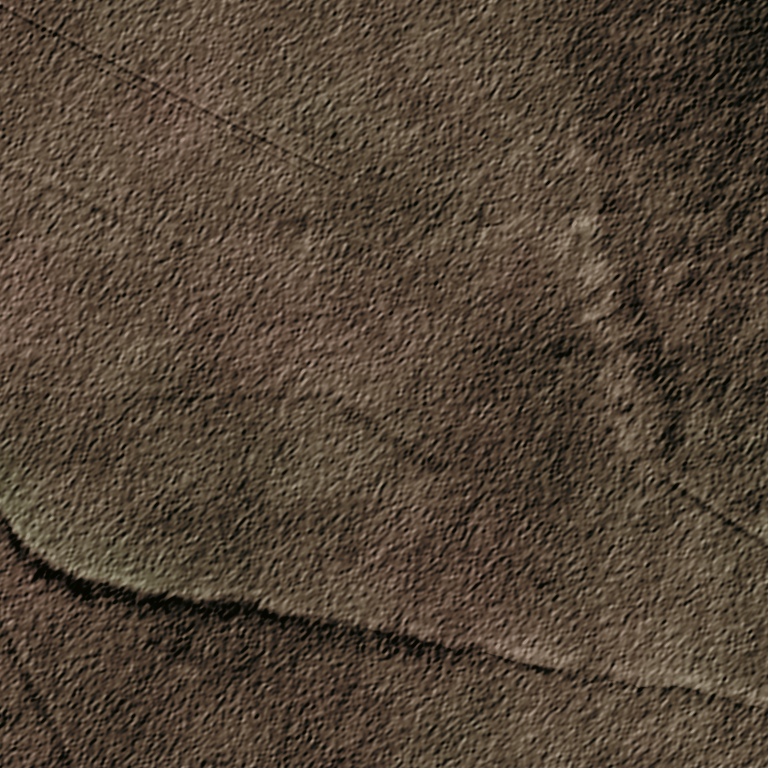
A WebGL 2 fragment shader for this texture:

```glsl
#version 300 es
precision highp float;
// Weathered brown rock: fine slanted grain, a long dark ledge, a worn crack, scratches and pits.

uniform vec2 u_resolution;
out vec4 fragColor;

float hash(vec2 p) {
    vec3 q = fract(p.xyx * 0.1031);
    q += dot(q, q.yzx + 33.33);
    return fract((q.x + q.y) * q.z);
}

float noise(vec2 p) {
    vec2 cell = floor(p), f = fract(p);
    f = f * f * (3.0 - 2.0 * f);
    float low = mix(hash(cell), hash(cell + vec2(1, 0)), f.x);
    float high = mix(hash(cell + vec2(0, 1)), hash(cell + vec2(1, 1)), f.x);
    return mix(low, high, f.y);
}

// Layered noise centred on zero
float fbm(vec2 p) {
    float sum = 0.0, amplitude = 0.5;
    for (int i = 0; i < 5; i++) {
        sum += amplitude * (noise(p) - 0.5);
        p = mat2(1.6, 1.2, -1.2, 1.6) * p + 17.3;
        amplitude *= 0.5;
    }
    return sum;
}

float bell(float x) { return exp(-x * x); }

// Surface height: two crossing layers of short diagonal grain, plus lumps
float grainHeight(vec2 p, float lumpiness) {
    vec2 steep = mat2(0.57, -0.82, 0.82, 0.57) * p + 3.0;
    vec2 shallow = mat2(0.77, -0.64, 0.64, 0.77) * p + 5.0;
    steep += 0.004 * noise(p * 60.0);
    float h = noise(steep * vec2(140, 215)) + 0.8 * noise(shallow * vec2(170, 270));
    return h + lumpiness * noise(p * 36.0 + 9.0) + 0.45 * noise(p * 80.0 + 21.0);
}

// Straight groove with a dark core and a lit rim on its left side
float groove(vec2 p, vec2 a, vec2 b, float width) {
    vec2 along = b - a;
    float len = length(along);
    vec2 dir = along / len;
    vec2 r = p - a;
    float t = dot(r, dir) / len;
    float d = (dir.x * r.y - dir.y * r.x) / width;
    float ends = smoothstep(-0.03, 0.08, t) * (1.0 - smoothstep(0.85, 1.03, t));
    return ends * (0.6 * bell(d - 1.9) - bell(d));
}

void main() {
    vec2 p = gl_FragCoord.xy / u_resolution;
    float broad = fbm(p * 4.0 + 5.0);
    float rough = fbm(p * 22.0 + 31.0);
    float chips = fbm(p * 55.0 + 8.0);
    vec2 warped = p + 0.008 * vec2(fbm(p * 14.0), fbm(p * 14.0 + 50.0));

    // Grain lit from the upper left
    float lumpiness = 0.8 + 2.0 * smoothstep(0.68, 0.85, p.x) * bell((p.y - 0.58) / 0.28);
    float lit = grainHeight(p, lumpiness)
              - grainHeight(p + vec2(-0.0024, 0.0021), lumpiness);
    float tone = 1.2 * lit;

    // Broad light and stains
    tone += 0.85 * broad + 0.55 * rough + 0.25 * chips;
    tone += 0.34 * exp(-6.0 * dot(p - vec2(0.2, 0.75), p - vec2(0.2, 0.75)));
    tone -= 0.36 * smoothstep(0.62, 1.0, p.x) * smoothstep(0.3, 0.9, p.y);
    tone -= 0.24 * smoothstep(0.55, 0.0, p.x) * smoothstep(0.26, 0.12, p.y);
    tone -= 0.18 * bell((p.x - 0.68) / 0.14) * bell((p.y - 0.42) / 0.2);
    tone -= 0.20 * bell(p.x / 0.35) * bell((p.y - 0.45) / 0.07);

    // Long ledge: chipped lip above, ragged shadow thinning to the right
    float ledge = p.y - 0.262 + 0.19 * p.x - 0.06 * exp(-25.0 * p.x)
                + 0.03 * fbm(p * 9.0 + 12.0) + 0.025 * rough + 0.012 * chips;
    float shadowWidth = mix(0.013, 0.0045, smoothstep(0.4, 0.65, p.x)) * (1.0 + 2.5 * rough);
    float reach = ledge > 0.0 ? 0.6 : 1.4;
    float shadow = bell(ledge / (max(shadowWidth, 0.002) * reach));
    tone -= shadow * max(0.0, 0.75 + 2.5 * chips + 1.5 * rough) * mix(1.0, 0.75, p.x);
    tone -= 0.25 * bell((ledge + 0.012) / 0.02) * smoothstep(0.8, 0.4, p.x);
    tone += 0.32 * bell((ledge - 0.016) / 0.012) * (1.0 + 3.0 * rough + 2.0 * chips);
    float bank = smoothstep(0.0, 0.02, ledge) * smoothstep(0.14, 0.02, ledge);
    tone += 0.17 * bank;

    // Worn crack descending on the right, broken into patches
    float crack = p.x - 0.77 - 0.22 * (0.83 - p.y)
                + 0.05 * fbm(p * 8.0 + 70.0) + 0.07 * rough + 0.02 * chips;
    float span = smoothstep(0.34, 0.44, p.y) * smoothstep(1.0, 0.75, p.y);
    tone -= span * max(0.0, 0.36 + 2.0 * rough + chips) * bell((crack - 0.012) / 0.022);
    tone += span * max(0.0, 0.22 + 2.0 * rough + chips) * bell((crack + 0.03) / 0.026);
    tone += 0.6 * groove(warped, vec2(0.865, 0.375), vec2(1.03, 0.265), 0.0045);

    // Main scratches and soft wrinkles
    tone += 0.55 * groove(warped, vec2(-0.03, 1.005), vec2(0.47, 0.755), 0.0026);
    tone += 0.30 * groove(p, vec2(0.1, 0.925), vec2(0.44, 0.755), 0.002);
    tone -= 0.55 * groove(p, vec2(0.34, 0.832), vec2(0.66, 1.01), 0.0024);
    tone += 0.30 * groove(warped, vec2(-0.03, 0.795), vec2(0.27, 0.665), 0.005);
    tone += 0.20 * groove(warped, vec2(-0.03, 0.485), vec2(0.46, 0.482), 0.006);
    tone += 0.24 * groove(warped, vec2(0.42, 0.488), vec2(0.58, 0.38), 0.010);
    tone += 0.40 * groove(warped, vec2(-0.01, 0.21), vec2(0.1, -0.02), 0.007);

    // Scattered faint scratches and pits
    for (int i = 0; i < 12; i++) {
        vec2 seed = vec2(float(i) * 7.0 + 2.0, 13.0);
        vec2 center = vec2(hash(seed), hash(seed + 41.0));
        float slope = hash(seed + 5.0) < 0.4 ? -0.5 : 0.75;
        vec2 halfSpan = vec2(1.0, slope) * mix(0.04, 0.12, hash(seed + 8.0));
        tone -= 0.2 * groove(p, center - halfSpan, center + halfSpan, 0.002);

        vec2 pit = warped - vec2(hash(seed + 90.0), hash(seed + 120.0));
        float radius = mix(0.007, 0.016, hash(seed + 150.0));
        tone -= 0.5 * bell(length(pit) / radius);
        tone += 0.45 * bell(length(pit - radius * vec2(0.5, -1.6)) / (0.75 * radius));
    }

    // Brown ramp with a soft floor, greener in damp places and redder in stains
    float light = 0.24 * (1.0 + tone);
    float level = min(0.02 + 0.49 * (light + sqrt(light * light + 0.002)), 0.58);
    vec3 color = vec3(level + 0.065 * smoothstep(0.06, 0.26, level), level,
                      level - 0.02 - 0.05 * smoothstep(0.08, 0.32, level));
    float damp = bank * smoothstep(0.55, 0.1, p.x) + 0.7 * smoothstep(0.8, 1.0, p.x) * p.y;
    float tint = clamp(0.8 * fbm(p * 5.0 + 83.0) - 0.4 * damp, -0.4, 0.3);
    color *= 1.0 + tint * vec3(0.12, -0.09, 0.05);
    fragColor = vec4(max(color, 0.0), 1.0);
}
```
